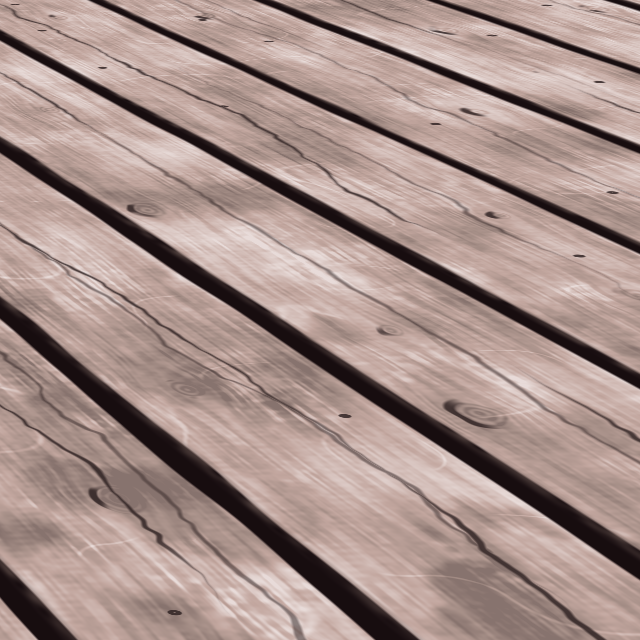
Reproduce this texture procedurally as a Shadertoy shader.

```glsl
const vec2 VANISH = vec2(-1.473, -0.741);     // where the gaps converge, y downward
const vec2 DEPTH_AXIS = vec2(0.0161, 0.2875); // tilt and scale of the perspective
const float FIRST_GAP = 0.898;                // inverse slope of the nearest gap
const float ALONG_SCALE = 4.5;                // makes board lengths match board widths
const float GAP_MIN = 0.045, GAP_MAX = 0.068; // half widths, in boards
const float CRACK_WIDTH = 0.011;
const float KNOT_SPACING = 1.7, NAIL_SPACING = 1.1;
const vec3 BLACK = vec3(0.09, 0.05, 0.06);
const vec3 SIDE  = vec3(0.29, 0.23, 0.22);
const vec3 DARK  = vec3(0.53, 0.45, 0.43);
const vec3 BROWN = vec3(0.65, 0.56, 0.53);
const vec3 TAN   = vec3(0.76, 0.65, 0.62);
const vec3 PALE  = vec3(0.84, 0.76, 0.74);
const vec3 WORN  = vec3(0.91, 0.86, 0.85);

float hash(vec2 p) {
    return fract(sin(dot(p, vec2(127.1, 311.7))) * 43758.5453);
}

float noise(vec2 p) {
    vec2 i = floor(p), f = fract(p);
    f = f * f * (3.0 - 2.0 * f);
    return mix(mix(hash(i), hash(i + vec2(1, 0)), f.x),
               mix(hash(i + vec2(0, 1)), hash(i + vec2(1, 1)), f.x), f.y);
}

float fbm(vec2 p) {
    float sum = 0.0, amp = 0.5;
    for (int i = 0; i < 5; i++) {
        sum += amp * noise(p);
        p = mat2(1.6, 1.2, -1.2, 1.6) * p + 3.7;
        amp *= 0.5;
    }
    return sum / 0.97;
}

// Offset from the random mark in this cell of a board; z is a random value
vec3 scatter(float across, float along, float board, float spacing, float seed) {
    float row = along / spacing + hash(vec2(board, seed));
    vec2 cell = vec2(board + seed, floor(row));
    vec2 spot = 0.22 + 0.56 * vec2(hash(cell), hash(cell + 5.3));
    return vec3(across - spot.x, (fract(row) - spot.y) * spacing, hash(cell + 9.1));
}

// Wandering split along a board, fading in and out
float crackLine(float across, float along, float board, float seed, float aa) {
    vec2 s = vec2(board * 7.3 + seed, seed);
    float mid = 0.5 + 0.5 * (hash(s) - 0.5) + 0.24 * (noise(vec2(along * 0.6, s.x)) - 0.5)
              + 0.07 * (noise(vec2(along * 3.0, s.x)) - 0.5)
              + 0.02 * (noise(vec2(along * 14.0, s.x)) - 0.5);
    float strength = smoothstep(0.3, 0.6, noise(vec2(along * 0.5 + seed, s.x + 2.0)));
    float width = CRACK_WIDTH * strength * (0.3 + noise(vec2(along * 4.0, s.x)));
    return strength * (1.0 - smoothstep(width - aa, width + aa, abs(across - mid)));
}

void mainImage(out vec4 fragColor, in vec2 fragCoord) {
    // Perspective deck coordinates: one unit across per board
    vec2 uv = fragCoord / iResolution.xy;
    vec2 ray = vec2(uv.x, 1.0 - uv.y) - VANISH;
    float depth = dot(ray, DEPTH_AXIS);
    float k = (ray.x - FIRST_GAP * ray.y) / depth;
    float along = ALONG_SCALE / depth;
    float aa = fwidth(k);
    float board = floor(k), across = k - board;
    float near = smoothstep(0.28, 0.5, depth);
    vec2 deck = vec2(k, along);

    // Gap edges
    float gap = floor(k + 0.5), side = k - gap;
    float halfGap = mix(GAP_MIN, GAP_MAX, hash(vec2(gap, 4.0)));
    halfGap += 0.022 * (noise(vec2(along * 1.7, gap * 5.0 + sign(side))) - 0.5);
    float edge = abs(side) - halfGap;

    // Knots push the grain aside
    vec3 knot = scatter(across, along, board, KNOT_SPACING, 17.0);
    float present = step(0.35, knot.z);
    float size = mix(0.035, 0.095, hash(vec2(knot.z, 2.0)));
    float knotDist = length(knot.xy * vec2(1.0, 0.6))
                   + 0.035 * (noise(deck * 9.0) - 0.5);
    float bend = present * knot.x * exp(-knotDist * knotDist * 45.0);
    vec2 wood = vec2(k - 0.6 * bend + 0.04 * noise(vec2(along, board)), along + board * 13.0);

    // Tone from stain blotches and grain
    float blotch = fbm(deck * vec2(2.6, 1.3) + board * 3.1);
    float grain = noise(wood * vec2(24.0, 1.2));
    float fibre = noise(wood * vec2(75.0, 4.0));
    float speck = noise(deck * 38.0);
    float tone = 0.64 + 1.35 * (blotch - 0.5) + 0.3 * (grain - 0.5)
               + 0.35 * (fibre - 0.5) + 0.16 * (speck - 0.5)
               + 0.16 * (hash(vec2(board, 8.0)) - 0.5) + 0.12 * (0.5 - near);

    // Worn paint, dark weathering and curved scratches
    float wear = smoothstep(0.5, 0.72, fbm(deck * vec2(3.2, 1.8) + 31.0));
    tone += wear * (0.25 + 0.35 * near) * smoothstep(0.3, 0.8, 0.5 * fibre + 0.5 * noise(deck * 22.0));
    tone -= (0.2 + 0.35 * near) * smoothstep(0.52, 0.7, fbm(deck * vec2(2.2, 1.4) + 57.0));
    float scratch = abs(noise(deck * 2.3 + 71.0) - 0.5);
    tone += 0.3 * (1.0 - smoothstep(0.0, 0.02, scratch)) * smoothstep(0.5, 0.7, noise(deck * 3.0));
    tone += 0.3 * noise(deck * vec2(20.0, 6.0)) * (1.0 - smoothstep(0.0, 0.07, edge));

    // Knot body with growth rings
    float inside = present * (1.0 - smoothstep(size * 0.8, size * 1.2, knotDist));
    tone -= inside * (0.2 + 0.15 * sin(knotDist * 190.0));

    vec3 color = mix(DARK, BROWN, clamp(tone * 3.0, 0.0, 1.0));
    color = mix(color, TAN, clamp(tone * 3.0 - 1.0, 0.0, 1.0));
    color = mix(color, PALE, clamp(tone * 3.0 - 2.0, 0.0, 1.0));
    color = mix(color, WORN, clamp(tone * 2.5 - 2.5, 0.0, 1.0));

    // Splits, knot rims and nails
    float split = crackLine(across, along, board, 1.0, aa);
    split = max(split, 0.6 * crackLine(across, along, board, 6.0, aa));
    float rim = 1.0 - smoothstep(0.008, 0.008 + 1.5 * aa, abs(knotDist - size));
    rim *= present * smoothstep(-0.2, 0.8, -knot.x / size) * smoothstep(0.3, 0.6, noise(deck * 8.0));
    vec3 nail = scatter(across, along, board, NAIL_SPACING, 43.0);
    float nailDist = abs(length(nail.xy) - 0.012);
    float head = step(0.45, nail.z) * (1.0 - smoothstep(0.006, 0.006 + aa, nailDist));
    color = mix(color, mix(BLACK, SIDE, 0.5), 0.85 * max(split, max(rim, head)));

    // Shadowed gap, with the side of the farther board and its rounded lip
    float lip = step(0.0, side) * (1.0 - smoothstep(0.0, 0.025, edge));
    color = mix(color, DARK, 0.55 * lip);
    float face = smoothstep(0.1, 1.0, side / halfGap) * noise(deck * vec2(30.0, 9.0));
    vec3 shadow = mix(BLACK, SIDE, 1.2 * face);
    color = mix(shadow, color, smoothstep(-aa, aa, edge));
    fragColor = vec4(color, 1.0);
}
```
